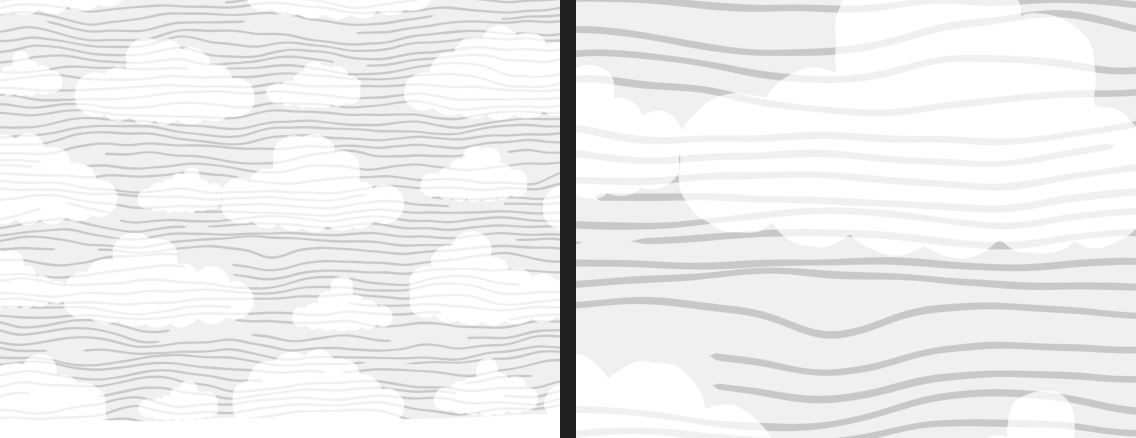
Left, the full canvas; right, a detail of the centre.
Write a Shadertoy shader that draws this pattern.

```glsl
#define LINE_COUNT 50.0
#define LINE_HALF_WIDTH 0.0026
#define LINE_WOBBLE 0.85
#define WARP_HEIGHT 0.034
#define CLOUD_PITCH vec2(0.36, 0.245)
#define CLOUD_SHIFT vec2(0.15, 0.04)
#define BIG_CLOUD 0.195
#define SMALL_CLOUD 0.085
#define GROUND_HEIGHT 0.048
#define SKY_COLOR vec3(0.940)
#define INK_COLOR vec3(0.785)
#define CLOUD_COLOR vec3(1.0)

vec2 hash2(vec2 p) {
    vec3 q = fract(p.xyx * vec3(0.1031, 0.1030, 0.0973));
    q += dot(q, q.yzx + 33.33);
    return fract((q.xx + q.yz) * q.zy);
}

float cornerSlope(vec2 corner, vec2 offset) {
    float angle = 6.2832 * hash2(corner + 57.0).x;
    return dot(vec2(cos(angle), sin(angle)), offset);
}

// Gradient noise, roughly -0.7 to 0.7
float noise(vec2 p) {
    vec2 i = floor(p), f = p - i;
    vec2 u = f * f * f * (f * (f * 6.0 - 15.0) + 10.0);
    vec2 e = vec2(1.0, 0.0);
    float low = mix(cornerSlope(i, f), cornerSlope(i + e, f - e), u.x);
    float high = mix(cornerSlope(i + e.yx, f - e.yx), cornerSlope(i + 1.0, f - 1.0), u.x);
    return mix(low, high, u.y);
}

// Line number as a continuous field, bent by broad swells
float lineField(vec2 p) {
    float swell = noise(p * vec2(4.2, 8.0)) + 0.25 * noise(p * vec2(11.0, 9.0) + 31.0);
    return LINE_COUNT * (p.y + WARP_HEIGHT * swell);
}

// Signed distance to the nearest hand-drawn stroke
float strokes(vec2 p, float aa) {
    float field = lineField(p);
    vec2 e = vec2(0.002, 0.0);
    vec2 slope = vec2(lineField(p + e) - field, lineField(p + e.yx) - field) / e.x;
    float scale = max(length(slope), 0.4 * LINE_COUNT);
    float nearest = 1.0;
    for (int k = -1; k <= 1; k++) {
        float id = round(field) + float(k);
        float wobble = LINE_WOBBLE * noise(vec2(p.x * 4.5, id * 3.71));
        float present = smoothstep(-0.33, -0.30, noise(vec2(p.x * 3.2 + 9.0, id * 5.37)));
        float width = LINE_HALF_WIDTH * (1.0 + 0.3 * noise(vec2(p.x * 14.0, id * 2.3)));
        float d = abs(field - id - wobble) / scale;
        nearest = min(nearest, d - mix(-2.0 * aa, width, present));
    }
    return nearest;
}

// Cloud of half width 1 on a base at y = 0, made of upright capsules
float cloud(vec2 p, vec2 seed) {
    vec2 shape = hash2(seed + 11.0);
    float peak = 0.7 * (shape.x - 0.5);
    float d = 9.0;
    for (int i = 0; i < 7; i++) {
        float t = float(i) / 3.0 - 1.0;
        vec2 rnd = hash2(seed * 7.0 + float(i) * 3.0 + 5.0);
        float radius = 0.18 + 0.07 * rnd.x;
        float rise = max(1.0 - abs(t - peak) / (1.0 + abs(peak)), 0.0);
        float tall = (0.5 + 0.18 * shape.y) * pow(rise, 1.2) + 0.2 * rnd.y * (1.0 - t * t);
        vec2 q = p - vec2(0.8 * t + 0.06 * (rnd.y - 0.5), radius + 0.09 * t * t);
        q.y -= clamp(q.y, 0.0, tall);
        d = min(d, length(q) - radius);
    }
    return d;
}

// Large and small clouds alternate on a jittered checkerboard
float cloudField(vec2 p) {
    vec2 home = floor((p + CLOUD_SHIFT) / CLOUD_PITCH);
    float d = 1.0;
    for (int j = -1; j <= 1; j++)
    for (int i = -1; i <= 1; i++) {
        vec2 cell = home + vec2(i, j);
        vec2 rnd = hash2(cell + 23.0);
        bool small = mod(cell.x + cell.y, 2.0) > 0.5;
        float size = (small ? SMALL_CLOUD : BIG_CLOUD) + 0.04 * rnd.x;
        vec2 center = (cell + 0.5 + 0.24 * (hash2(cell + 71.0) - 0.5)) * CLOUD_PITCH - CLOUD_SHIFT;
        vec2 local = (p - center) / size + vec2(0.0, 0.48);
        d = min(d, size * cloud(local, cell + 40.0));
    }
    return d + 0.003 * noise(p * 45.0);
}

float cover(float d, float aa) {
    return 1.0 - smoothstep(-aa, aa, d);
}

void mainImage(out vec4 fragColor, in vec2 fragCoord) {
    vec2 p = fragCoord / iResolution.y;
    float aa = 0.75 / iResolution.y;

    float ink = cover(strokes(p, aa), aa);
    float puff = cover(cloudField(p), aa);
    float edge = GROUND_HEIGHT + 0.016 * noise(vec2(p.x * 5.0, 3.4)) + 0.01 * (p.x - 0.64);
    float ground = cover(p.y - edge, aa);

    // Strokes run through the clouds in the sky tone
    vec3 color = mix(SKY_COLOR, INK_COLOR, ink);
    color = mix(color, mix(CLOUD_COLOR, SKY_COLOR, ink), puff);
    color = mix(color, CLOUD_COLOR, ground);
    fragColor = vec4(color, 1.0);
}
```
